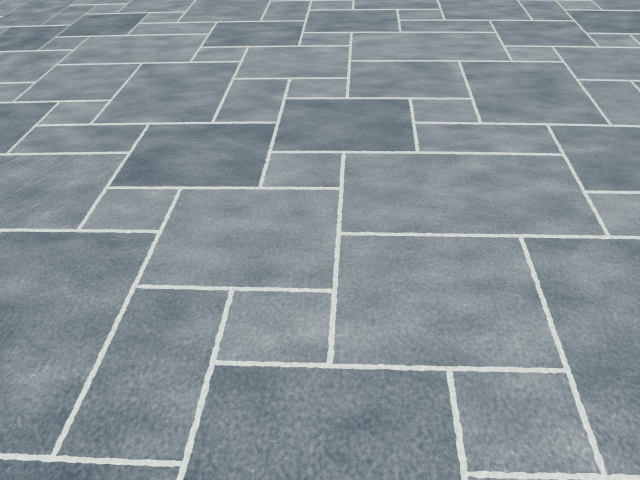
Give the GLSL for this texture, as a WebGL 2 fragment shader.

```glsl
#version 300 es
precision highp float;
// Blue-grey stone paving with pale joints, receding toward a high horizon.
// The view is unprojected to a floor grid, where a 6 x 6 module of twelve
// slabs repeats; gradient noise gives the stone its mottling and grain.

#define VANISH vec2(0.764, -0.420)  // where the receding joints meet, y down
#define HORIZON 0.3646              // depth offset above the top edge
#define COLUMN 0.21                 // angular width of one grid column
#define ROW 0.248                   // inverse depth of one grid row
#define JOINT 0.026                 // half width of a joint, in cells
#define MOTTLE 0.50                 // strength of broad stains
#define GRAIN 0.60                  // strength of fine speckle
#define STONE_DARK vec3(0.395, 0.450, 0.485)
#define STONE_LIGHT vec3(0.650, 0.675, 0.685)
#define MORTAR vec3(0.835, 0.850, 0.835)

out vec4 fragColor;
uniform vec2 u_resolution;

// Slab corner, size and tone within the repeating module
const vec2 CORNER[12] = vec2[12](
  vec2(0, 1), vec2(0, 3), vec2(1, 0), vec2(2, 0), vec2(3, 3), vec2(3, 4),
  vec2(1, 5), vec2(5, 5), vec2(4, 0), vec2(5, 1), vec2(4, 2), vec2(5, 4));
const vec2 SIZE[12] = vec2[12](
  vec2(2, 2), vec2(3, 2), vec2(1, 1), vec2(2, 3), vec2(1, 1), vec2(2, 2),
  vec2(2, 1), vec2(2, 2), vec2(1, 2), vec2(1, 1), vec2(2, 2), vec2(1, 1));
const float TONE[12] = float[12](
  0.52, 0.56, 0.62, 0.46, 0.66, 0.29, 0.52, 0.27, 0.45, 0.68, 0.55, 0.54);

vec2 hash2(vec2 p) {
  vec3 q = fract(vec3(p.xyx) * vec3(0.1031, 0.1030, 0.0973));
  q += dot(q, q.yzx + 33.33);
  return fract((q.xx + q.yz) * q.zy);
}

float corner(vec2 cell, vec2 offset) {
  return dot(hash2(cell) * 2.0 - 1.0, offset);
}

float gradientNoise(vec2 p) {
  vec2 i = floor(p), f = fract(p), e = vec2(1, 0);
  vec2 s = f * f * f * (f * (f * 6.0 - 15.0) + 10.0);
  return mix(mix(corner(i, f), corner(i + e.xy, f - e.xy), s.x),
             mix(corner(i + e.yx, f - e.yx), corner(i + e.xx, f - e.xx), s.x), s.y);
}

float fbm(vec2 p) {
  float sum = 0.0, gain = 1.0;
  for (int i = 0; i < 4; i++) {
    sum += gain * gradientNoise(p);
    p = mat2(1.6, 1.2, -1.2, 1.6) * p + 7.3;
    gain *= 0.55;
  }
  return sum;
}

// Screen point (y down) to floor grid, with slight lens bowing
vec2 floorGrid(vec2 p) {
  float dx = p.x - VANISH.x;
  float u = dx / (p.y - VANISH.y) + 0.065;
  float column = u / COLUMN * (1.0 + (u < 0.0 ? 0.12 : 0.05) * u * u);
  float tilt = 0.0403 * (p.y - 0.174);
  float bow = 0.018 * clamp((0.5 - p.y) * 5.0, -0.7, 1.0);
  float w = 1.736 / (p.y - tilt * dx - bow * dx * dx + HORIZON);
  float bump = (w - 2.95) * 1.5;
  w -= 0.024 * exp(-bump * bump);
  return vec2(column, (w - 1.29) / ROW);
}

void main() {
  vec2 p = gl_FragCoord.xy / u_resolution.y;
  p.y = 1.0 - p.y;
  vec2 g = floorGrid(p);
  vec2 footprint = max(fwidth(g), vec2(1e-4));

  // Find the slab under this point
  vec2 local = vec2(0.5), size = vec2(1);
  float tone = 0.5;
  for (int i = 0; i < 12; i++) {
    vec2 m = mod(g - CORNER[i], 6.0);
    if (all(lessThan(m, SIZE[i]))) {
      local = m;
      size = SIZE[i];
      tone = TONE[i];
    }
  }
  vec2 id = floor(g - local + 0.5);
  vec2 seed = hash2(id + 40.0);
  float far = clamp(g.y / 14.0, 0.0, 1.0);

  // Stone: slab tone, stains, then speckle that fades with distance
  vec2 q = g + seed * 50.0;
  float stain = fbm(q * vec2(1.3, 2.0));
  float grain = fbm(g * vec2(26.0, 20.0) + 90.0);
  float flecks = smoothstep(0.25, 0.7, fbm(g * 15.0 + 20.0) + 0.3 * stain);
  float t = tone + (seed.x - 0.5) * 0.16 + MOTTLE * stain;
  t += (GRAIN * grain + 0.35 * flecks) / (1.0 + 5.0 * far);
  t -= 0.16 * smoothstep(0.6, 0.0, p.x) * p.y;

  // Slanted scratches across one worn slab
  if (id == vec2(-6, 3)) {
    float across = local.x * 3.0 - local.y * 2.0;
    float line = abs(gradientNoise(vec2(across * 2.2, local.y * 0.6) + 5.0));
    t += 0.35 * smoothstep(0.035, 0.0, line) - 0.12;
  }
  vec3 colour = mix(STONE_DARK, STONE_LIGHT, clamp(t, -0.25, 1.3));

  // Mortar joints with ragged, antialiased edges
  vec2 edge = min(local, size - local);
  edge += 0.014 * gradientNoise(g * 11.0) + 0.010 * gradientNoise(g * 29.0);
  vec2 halfWidth = vec2(JOINT, JOINT + 0.0025 * max(g.y, 0.0));
  vec2 cover = clamp((halfWidth - edge) / footprint + 0.5, 0.0, 1.0);
  cover *= min(vec2(1), 2.0 * halfWidth / footprint);
  vec3 mortar = MORTAR * (1.0 - 0.06 * far + 0.08 * grain);
  colour = mix(colour, mortar, max(cover.x, cover.y));

  fragColor = vec4(colour, 1.0);
}
```
